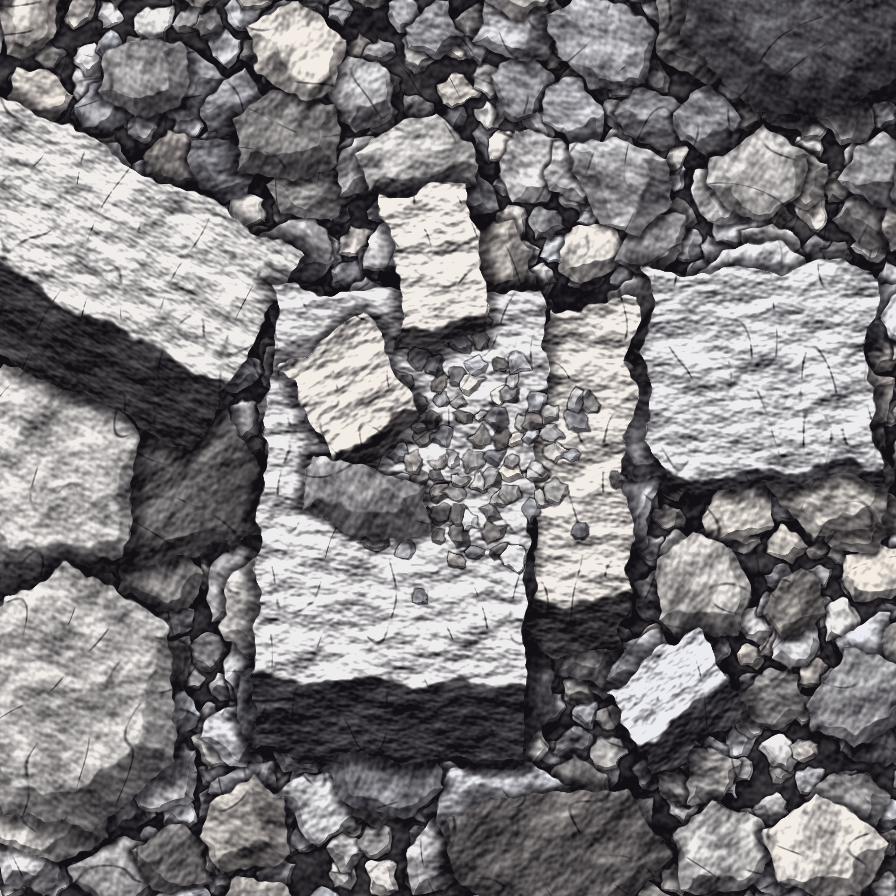
Reproduce this texture procedurally as a WebGL 1 fragment shader.

```glsl
precision highp float;
// Heap of broken grey rock: faceted stones, split slabs with dark fronts, and rubble.
uniform vec2 u_resolution;

const float TAU = 6.2831853;
const vec2 LIGHT = vec2(-0.35, 0.94);

struct Surface {
  float tone;    // brightness before texture
  float grain;   // direction of the streaks
  float streak;  // stretch of the streaks
  float seed;
};

float hash(float n) {
  n = fract(n * 0.1031);
  n *= n + 33.33;
  return fract(n * (n + n));
}

float hash2(vec2 p) {
  vec3 q = fract(p.xyx * 0.1031);
  q += dot(q, q.yzx + 33.33);
  return fract((q.x + q.y) * q.z);
}

vec2 rotate(vec2 v, float a) {
  float c = cos(a), s = sin(a);
  return vec2(c * v.x - s * v.y, s * v.x + c * v.y);
}

float corner(vec2 cell, vec2 offset) {
  float a = TAU * hash2(cell);
  return dot(vec2(cos(a), sin(a)), offset);
}

float gradientNoise(vec2 p) {
  vec2 i = floor(p), f = p - i;
  vec2 u = f * f * f * (f * (f * 6.0 - 15.0) + 10.0);
  vec2 e = vec2(1.0, 0.0);
  return mix(mix(corner(i, f), corner(i + e, f - e), u.x),
             mix(corner(i + e.yx, f - e.yx), corner(i + 1.0, f - 1.0), u.x), u.y);
}

float fbm(vec2 p) {
  float sum = 0.0, amp = 1.0;
  for (int i = 0; i < 4; i++) {
    sum += amp * gradientNoise(p);
    p = rotate(p, 0.25) * 2.0 + 17.3;
    amp *= 0.55;
  }
  return sum;
}

// Lay a shape over the surface, with a soft contact shadow around it.
void cover(inout Surface s, Surface top, float d, float shadowWidth) {
  float pixel = 1.0 / min(u_resolution.x, u_resolution.y);
  float mask = 1.0 - smoothstep(-pixel, pixel, d);
  s.tone *= mix(0.3, 1.0, smoothstep(0.0, shadowWidth, d));
  top.tone = mix(s.tone, top.tone, mask);
  if (mask > 0.5) s = top;
  else s.tone = top.tone;
}

// Convex stone cut by random planes, each plane lit on its own.
void addStone(inout Surface s, vec2 p, vec2 radius, float angle, float seed, float tone) {
  vec2 q = rotate(p, -angle) / radius;
  if (dot(q, q) > 3.3) return;
  float d = -9.0, lit = 1.0;
  float height = 0.42 + 0.5 * dot(q, vec2(hash(seed + 3.1), hash(seed + 5.7)) - 0.5);
  for (int i = 0; i < 7; i++) {
    float k = float(i), r = hash(seed + k * 7.31);
    float a = (k + 0.7 * r) * TAU / 7.0;
    vec2 n = vec2(cos(a), sin(a));
    float side = dot(q, n) - 0.8 - 0.25 * hash(seed + k * 3.77 + 11.0);
    float h = -side * mix(0.6, 2.4, hash(seed + k * 5.13 + 29.0));
    float facet = 0.8 + 0.35 * dot(rotate(n, angle), LIGHT);
    lit = mix(lit, facet, smoothstep(-0.03, 0.03, height - h));
    height = min(height, h);
    d = max(d, side);
  }
  float size = min(radius.x, radius.y);
  cover(s, Surface(tone * lit, seed, 1.35, seed), d * size, 0.25 * size);
}

// Split slab: pale top face and a dark front below it.
void addSlab(inout Surface s, vec2 p, vec2 halfSize, float angle, float front, float tone, float seed) {
  vec2 q = rotate(p, -angle);
  q += 0.022 * vec2(gradientNoise(vec2(q.y * 17.0, seed + 0.4)), gradientNoise(vec2(q.x * 17.0, seed + 0.7)));
  vec2 box = abs(q + vec2(0.0, 0.5 * front)) - halfSize - vec2(0.0, 0.5 * front);
  float topFace = smoothstep(-0.003, 0.003, q.y + halfSize.y);
  float shade = mix(0.15, tone, topFace);
  cover(s, Surface(shade, angle, 2.0, seed), max(box.x, box.y), 0.025);
}

// Jittered grid of stones; cluster holds centre and reach.
void addLayer(inout Surface s, vec2 p, float scale, float density, vec3 cluster, float seed) {
  vec2 home = floor(p * scale);
  for (int y = -1; y <= 1; y++) {
    for (int x = -1; x <= 1; x++) {
      vec2 cell = home + vec2(float(x), float(y));
      float id = hash2(cell + seed) * 91.0 + seed;
      vec2 jitter = vec2(hash(id + 1.3), hash(id + 2.9)) - 0.5;
      vec2 centre = (cell + 0.5 + 0.6 * jitter) / scale;
      float fade = 1.0 - smoothstep(0.3, 1.0, length(centre - cluster.xy) / cluster.z);
      if (hash(id + 8.2) > density * fade) continue;
      vec2 radius = mix(vec2(0.42, 0.36), vec2(0.62, 0.54), hash(id + 4.6)) / scale;
      addStone(s, p - centre, radius, TAU * hash(id + 6.1), id, mix(0.38, 0.82, hash(id + 9.4)));
    }
  }
}

float rockHeight(vec2 p, Surface s) {
  return fbm(rotate(p, -s.grain) * vec2(1.0, s.streak) * 16.0 + s.seed * 5.3);
}

void main() {
  vec2 uv = gl_FragCoord.xy / min(u_resolution.x, u_resolution.y);
  vec2 p = uv + 0.009 * vec2(gradientNoise(uv * 24.0), gradientNoise(uv * 24.0 + 40.0))
              + 0.005 * vec2(gradientNoise(uv * 75.0), gradientNoise(uv * 75.0 + 70.0));
  vec3 everywhere = vec3(0.5, 0.5, 9.0);
  Surface s = Surface(0.15, 0.0, 1.0, 0.0);

  // Loose stones, small to large
  addLayer(s, p, 27.0, 0.9, everywhere, 13.0);
  addLayer(s, p, 13.0, 0.75, everywhere, 37.0);
  addLayer(s, p, 8.0, 0.45, everywhere, 71.0);

  // Boulders
  addStone(s, p - vec2(0.20, 0.45), vec2(0.10, 0.085), 0.3, 4.0, 0.34);
  addStone(s, p - vec2(0.05, 0.47), vec2(0.11, 0.13), 0.2, 9.0, 0.68);
  addStone(s, p - vec2(0.07, 0.22), vec2(0.14, 0.13), 0.7, 15.0, 0.62);
  addStone(s, p - vec2(0.89, 0.97), vec2(0.14, 0.10), -0.2, 21.0, 0.27);
  addStone(s, p - vec2(0.62, 0.04), vec2(0.12, 0.09), 0.1, 26.0, 0.31);

  // Slabs and the rubble lying on the middle one
  addSlab(s, p - vec2(0.115, 0.735), vec2(0.20, 0.085), -0.5, 0.085, 0.76, 2.0);
  addSlab(s, p - vec2(0.853, 0.59), vec2(0.123, 0.112), 0.05, 0.015, 0.73, 5.0);
  addSlab(s, p - vec2(0.65, 0.50), vec2(0.052, 0.165), -0.02, 0.06, 0.76, 8.0);
  addSlab(s, p - vec2(0.447, 0.46), vec2(0.150, 0.218), -0.05, 0.085, 0.77, 11.0);
  addLayer(s, p, 46.0, 0.85, vec3(0.52, 0.50, 0.20), 53.0);
  addSlab(s, p - vec2(0.39, 0.57), vec2(0.055, 0.058), 0.55, 0.025, 0.80, 14.0);
  addSlab(s, p - vec2(0.488, 0.715), vec2(0.047, 0.075), 0.15, 0.022, 0.86, 17.0);
  addStone(s, p - vec2(0.41, 0.44), vec2(0.085, 0.040), -0.25, 33.0, 0.50);
  addSlab(s, p - vec2(0.74, 0.23), vec2(0.062, 0.035), 0.6, 0.04, 0.88, 20.0);

  // Craggy relief, stains and hairline cracks
  float height = rockHeight(uv, s);
  float relief = height - rockHeight(uv + LIGHT * 0.003, s);
  float fissure = abs(gradientNoise(rotate(uv, -s.grain) * vec2(19.0, 9.0) + s.seed));
  float crack = mix(1.0, smoothstep(0.0, 0.035, fissure), smoothstep(-0.1, 0.25, height));
  float grit = gradientNoise(uv * 190.0);
  float tone = s.tone * (1.06 + 0.4 * height) * mix(0.5, 1.0, crack);
  tone += (0.25 + s.tone) * (1.5 * relief + 0.16 * grit);
  tone = clamp(tone, 0.05, 0.93);

  // Near-neutral greys, some stones warmer than others
  float warmth = hash(s.seed + 12.5);
  vec3 tint = mix(vec3(0.985, 0.995, 1.025), vec3(1.03, 1.0, 0.96), warmth);
  vec3 shadowTint = vec3(0.02, 0.01, 0.03) * (1.0 - tone);
  gl_FragColor = vec4(tone * tint + shadowTint, 1.0);
}
```
